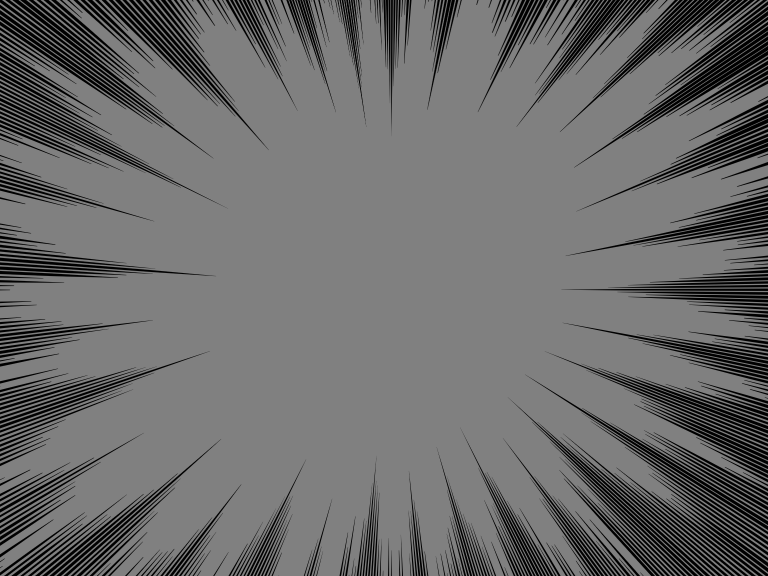
Reproduce this background procedurally as a Shadertoy shader.

```glsl
// Black comic-style focus lines bursting inward over a flat mid grey.
// Polar angle is split into tufts, each tuft into fine wedge strokes; strokes
// near a tuft's apex reach furthest in, and the others start further out.

const float TAU = 6.2831853;
const float TUFTS = 33.0;
const float STROKES = 19.0; // strokes per tuft, odd so that one is central

// Integer hash giving a value from 0 to 1.
float hash(float tuft, float stroke) {
    uint n = uint(tuft) * 1597u + uint(stroke) * 7919u + 71u;
    n = n * 747796405u + 2891336453u;
    n = ((n >> ((n >> 28u) + 4u)) ^ n) * 277803737u;
    n = (n >> 22u) ^ n;
    return float(n & 65535u) / 65535.0;
}

// Ink coverage at a point relative to the vanishing point.
float focusLines(vec2 p, float pixel) {
    float radius = max(length(p), 0.01);
    vec2 dir = p / radius;

    // Uneven tuft spacing: a ripple above, a gentle drift below
    float angle = atan(p.y, p.x);
    float warp = 0.05 * cos(6.0 * angle - 2.62) * max(dir.y, 0.0);
    warp += 0.06 * max(-cos(angle - 1.13), 0.0);
    float tuftPos = fract((angle - warp) / TAU) * TUFTS;
    float tuft = mod(floor(tuftPos + 0.5), TUFTS);
    float strokePos = fract(tuftPos + 0.5) * STROKES;
    float stroke = floor(strokePos);

    // Inner tip of the tuft: long and short ones alternate on the left
    float tip = 0.265 + 0.06 * hash(tuft, 40.0);
    tip += 0.13 * mod(tuft, 2.0) * max(-dir.x, 0.0);
    tip += 0.08 * max(2.0 * dir.x * dir.y, 0.0);

    // Start of this stroke, receding away from the apex, faster at the sides
    float away = abs(stroke - floor(STROKES * 0.5)) / STROKES;
    float spread = mix(0.29, 0.5, dir.x * dir.x) * (0.8 + 0.4 * hash(tuft, 41.0));
    float start = tip + spread * pow(away, 0.55);
    start += 0.16 * (hash(tuft, stroke) - 0.4) * min(away * 4.0, 1.0);

    // Wedge that thickens outward, heavier towards the upper right
    float grow = smoothstep(-0.05, 0.13, radius - start);
    float weight = 0.25 + 0.14 * hash(tuft, stroke + 50.0);
    weight += 0.04 * dir.y + 0.03 * dir.x;
    float cellWidth = radius * TAU / (TUFTS * STROKES);
    float halfWidth = weight * grow * cellWidth;
    float dist = abs(fract(strokePos) - 0.5) * cellWidth;

    // Thin strokes fade instead of aliasing
    float edge = clamp((halfWidth - dist) / pixel + 0.5, 0.0, 1.0);
    float thin = min(2.4 * halfWidth / pixel, 1.0);
    return edge * thin * smoothstep(-pixel, pixel, radius - start);
}

void mainImage(out vec4 fragColor, in vec2 fragCoord) {
    float pixel = 1.0 / iResolution.y;
    vec2 vanishing = vec2(0.509 * iResolution.x / iResolution.y, 0.497);
    vec2 p = fragCoord * pixel - vanishing;

    // Average four subsamples to keep the dense strokes smooth
    float ink = 0.0;
    for (int i = 0; i < 4; i++) {
        vec2 offset = vec2(i & 1, i >> 1) * 0.5 - 0.25;
        ink += 0.25 * focusLines(p + offset * pixel, pixel * 0.5);
    }

    fragColor = vec4(mix(vec3(0.502), vec3(0.0), ink), 1.0);
}
```
